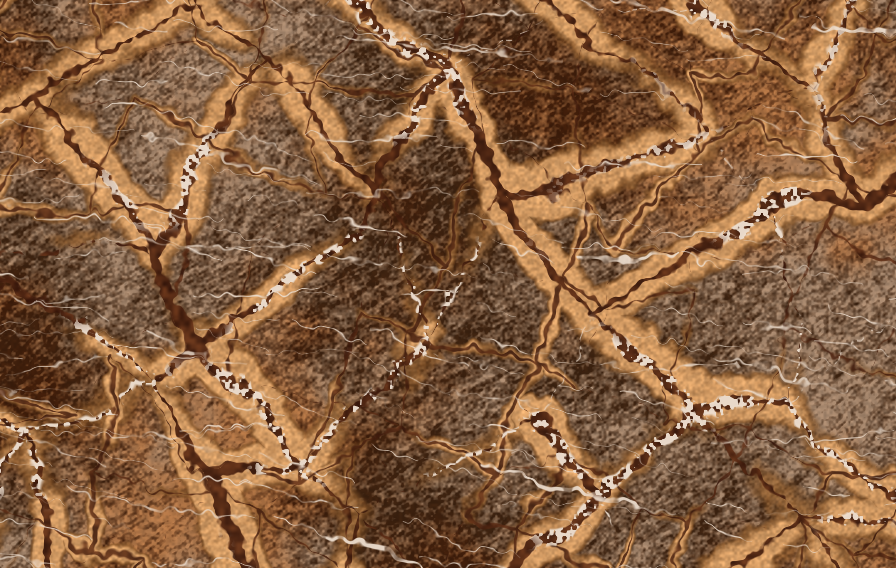
A WebGL 2 fragment shader for this texture:

```glsl
#version 300 es
precision highp float;
// Polished brown marble: branching rust veins with amber halos and white calcite threads.
uniform vec2 u_resolution;
out vec4 fragColor;

float hash(vec2 p) {
  vec3 q = fract(vec3(p.xyx) * 0.1031);
  q += dot(q, q.yzx + 33.33);
  return fract((q.x + q.y) * q.z);
}

float noise(vec2 p) {
  vec2 i = floor(p), f = fract(p);
  f = f * f * (3.0 - 2.0 * f);
  return mix(mix(hash(i), hash(i + vec2(1, 0)), f.x),
             mix(hash(i + vec2(0, 1)), hash(i + vec2(1, 1)), f.x), f.y);
}

float fbm(vec2 p) {
  float sum = 0.0, amp = 0.5;
  for (int i = 0; i < 5; i++) {
    sum += amp * noise(p);
    p = mat2(1.6, 1.2, -1.2, 1.6) * p + 7.3;
    amp *= 0.5;
  }
  return sum;
}

vec2 turn(vec2 p, float angle) {
  float c = cos(angle), s = sin(angle);
  return vec2(c * p.x + s * p.y, c * p.y - s * p.x);
}

vec2 node(vec2 cell) {
  return cell + 0.1 + 0.8 * vec2(hash(cell + 11.7), hash(cell + 53.1));
}

// Distance to the segment from a to b in x, position along it in y.
vec2 segment(vec2 p, vec2 a, vec2 b) {
  vec2 ab = b - a;
  float t = clamp(dot(p - a, ab) / dot(ab, ab), 0.0, 1.0);
  return vec2(length(p - a - t * ab), t);
}

// Jittered lattice of veins: signed core distance in x, halo strength in y.
vec2 network(vec2 p, float size, float angle, float width, float reach) {
  vec2 q = turn(p, angle) / size + 40.0;
  vec2 result = vec2(1.0, 0.0);
  for (int j = -2; j <= 1; j++)
  for (int i = -2; i <= 1; i++) {
    vec2 cell = floor(q) + vec2(i, j);
    for (int k = 0; k < 2; k++) {
      vec2 next = cell + (k == 0 ? vec2(1, 0) : vec2(0, 1));
      vec2 seg = segment(q, node(cell), node(next));
      float d = seg.x * size;
      float strength = mix(hash(cell + 3.3), hash(next + 3.3), seg.y);
      strength = (0.35 + 0.65 * strength) * smoothstep(0.12, 0.55, hash(cell + 91.7 * float(k + 1)));
      result.x = min(result.x, d - width * strength + 0.2 * width);
      result.y = max(result.y, strength * smoothstep(reach, 0.0, d));
    }
  }
  return result;
}

// Short thin threads, nearly level and falling to the right.
float threads(vec2 p, vec2 size, float width, float px) {
  vec2 q = turn(p, -0.2) + 8.0;
  float cover = 0.0;
  for (int j = -1; j <= 1; j++)
  for (int i = -1; i <= 1; i++) {
    vec2 cell = floor(q / size) + vec2(i, j);
    float h = hash(cell + 5.9);
    vec2 center = (cell + 0.3 + 0.4 * vec2(h, hash(cell + 27.0))) * size;
    vec2 arm = vec2(1.0, 0.4 * hash(cell + 71.0) - 0.15) * size.x * (0.2 + 0.55 * hash(cell + 8.8));
    vec2 seg = segment(q, center - arm, center + arm);
    float w = width * (0.25 + h * h) * (1.0 - abs(2.0 * seg.y - 1.0) * 0.6);
    cover = max(cover, step(0.3, h) * (0.4 + 0.6 * h) * smoothstep(w + px, w - px, seg.x));
  }
  return cover;
}

void main() {
  vec2 p = gl_FragCoord.xy / u_resolution.y;
  float px = 1.0 / u_resolution.y;
  vec2 bend = vec2(fbm(p * 5.0), fbm(p * 5.0 + 31.0)) - 0.5;
  vec2 jag = vec2(noise(p * 60.0), noise(p * 60.0 + 17.0)) - 0.5;
  vec2 w = p + 0.1 * bend + 0.012 * jag;

  // Mottled ground with fine slanted grain
  vec2 g = turn(p + 0.05 * bend, 0.6);
  float grain = 0.35 * fbm(g * vec2(25.0, 70.0)) + 0.33 * noise(g * vec2(90.0, 210.0)) + 0.32 * noise(p * 230.0);
  float cloud = fbm(p * 2.6 + 4.0) - 0.48;
  float tone = grain + 0.75 * cloud;
  vec3 color = mix(vec3(0.23, 0.13, 0.06), vec3(0.42, 0.31, 0.225), smoothstep(0.25, 0.53, tone));
  color = mix(color, vec3(0.64, 0.52, 0.42), smoothstep(0.47, 0.76, tone));
  color = mix(color, color * vec3(1.05, 0.85, 0.62), smoothstep(0.45, 0.65, fbm(p * 3.5 + 19.0)));

  // Amber halos, waxing and waning along the veins
  vec2 major = network(w, 0.25, 0.66, 0.014, 0.06);
  vec2 minor = network(w + 3.7, 0.15, 1.25, 0.0055, 0.022);
  float glow = 0.25 + 1.5 * smoothstep(0.25, 0.7, fbm(p * 6.0 + 2.0));
  float halo = max(major.y, 0.5 * minor.y) * glow + 0.12 * (grain - 0.45);
  color = mix(color, vec3(0.5, 0.32, 0.155), smoothstep(0.14, 0.36, halo) * 0.85);
  color = mix(color, vec3(0.84, 0.62, 0.4), smoothstep(0.27, 0.56, halo) * (0.55 + 0.75 * grain));
  color *= 0.9 + 0.22 * noise(p * 190.0 + 6.0);

  // Rust cores with broken edges
  float ragged = 0.007 * (noise(p * 110.0) - 0.5);
  float core = smoothstep(px, -px, major.x + ragged);
  float hair = smoothstep(px, -px, minor.x + 0.5 * ragged);
  vec3 rust = mix(vec3(0.19, 0.07, 0.03), vec3(0.42, 0.21, 0.1), noise(p * 100.0 + 9.0));
  color = mix(color, rust, max(0.94 * core, 0.85 * hair));

  // Calcite flecks along the veins, then loose threads
  float patches = smoothstep(0.42, 0.62, noise(p * 6.0 + 13.0));
  float fleck = smoothstep(0.5, 0.6, noise(p * 170.0) * 0.55 + noise(p * 75.0 + 5.0) * 0.45);
  fleck *= patches * smoothstep(0.006, 0.001, major.x);
  vec2 wavy = p + 0.05 * bend + 0.016 * jag;
  float white = max(threads(wavy, vec2(0.15, 0.05), 0.0015, px), threads(wavy + 2.3, vec2(0.34, 0.15), 0.0042, px));
  white *= 0.35 + 0.65 * smoothstep(0.25, 0.55, noise(p * 60.0 + 3.0));
  color = mix(color, vec3(0.93, 0.87, 0.81), max(0.97 * fleck, 0.95 * white));
  fragColor = vec4(color, 1.0);
}
```
